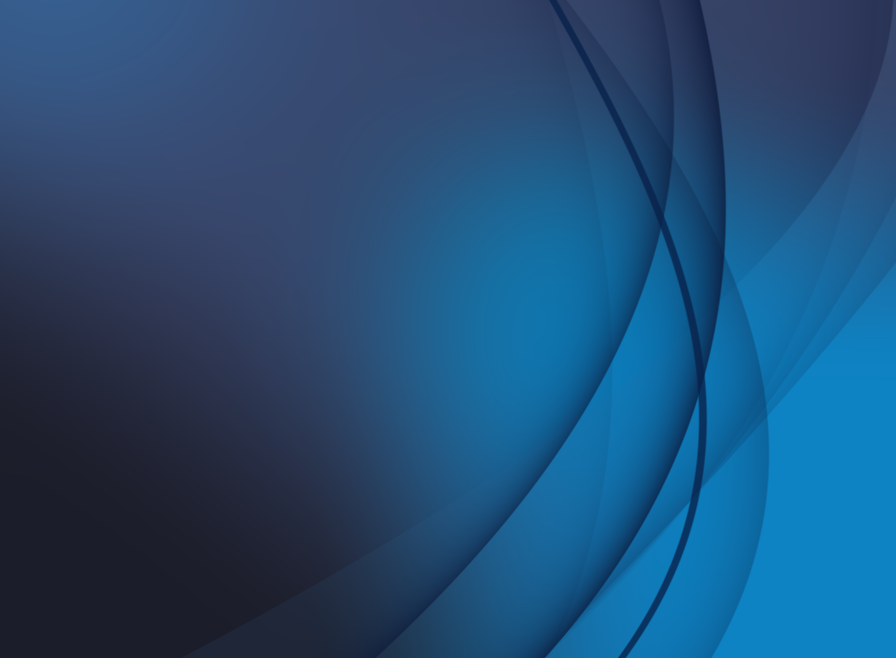
Reproduce this background procedurally as a WebGL 1 fragment shader.

```glsl
precision highp float;
// Dark navy to bright blue backdrop with sweeping translucent folds and one thin arc.

uniform vec2 u_resolution;

// Cubic through four x positions at heights 0, 1/3, 2/3 and 1.
float curve(float y, vec4 x) {
  float s = 3.0 * y;
  float a = s - 1.0, b = s - 2.0, c = s - 3.0;
  return -x.x * a * b * c / 6.0 + x.y * s * b * c / 2.0
       - x.z * s * a * c / 2.0 + x.w * s * a * b / 6.0;
}

// Soft elliptical falloff around a centre.
float glow(vec2 p, vec2 center, vec2 spread) {
  vec2 d = p - center;
  return exp(-dot(d * d, 1.0 / spread));
}

// Coverage to the right of an edge.
float rightOf(float d) {
  float soft = 1.2 / u_resolution.x;
  return smoothstep(-soft, soft, d);
}

// Shadow that is darkest at the edge and fades to its left.
vec3 fold(vec3 color, float d, float width, float strength) {
  float shadow = strength * exp(min(d, 0.0) / width) * (1.0 - rightOf(d));
  return mix(color, vec3(0.04, 0.09, 0.22), shadow);
}

void main() {
  vec2 p = gl_FragCoord.xy / u_resolution;

  // Base gradient and glows
  vec3 color = mix(vec3(0.11, 0.115, 0.165), vec3(0.225, 0.26, 0.40),
                   smoothstep(0.3, 1.0, p.x + p.y));
  color = mix(color, vec3(0.21, 0.37, 0.56), glow(p, vec2(0.06, 1.05), vec2(0.08, 0.10)));
  color = mix(color, vec3(0.09, 0.43, 0.61), glow(p, vec2(0.64, 0.54), vec2(0.045, 0.08)));
  float brightness = smoothstep(0.34, 0.8, p.x) * (1.0 - smoothstep(0.4, 0.9, p.y));
  color = mix(color, vec3(0.035, 0.52, 0.78), brightness);

  // Wide diagonal veil
  float veil = p.x - curve(p.y, vec4(0.202, 0.612, 0.889, 0.997));
  color = fold(color, veil, 0.10, 0.35 * smoothstep(0.4, 1.0, p.y));
  color = mix(color, vec3(0.20, 0.45, 0.65), 0.1 * rightOf(veil));

  // Fan of faint folds on the right
  float outer = p.x - curve(p.y, vec4(0.608, 0.763, 0.810, 0.781));
  for (int i = 0; i < 3; i++) {
    float k = float(i);
    vec4 nodes = vec4(0.607, 0.820, 0.937, 0.980) + k * vec4(-0.003, 0.007, 0.050, 0.110);
    color = fold(color, p.x - curve(p.y, nodes), 0.04, (0.07 + 0.05 * k) * rightOf(outer));
  }

  // Large vertical folds
  float faint = p.x - curve(p.y, vec4(0.612, 0.680, 0.669, 0.612));
  float inner = p.x - curve(p.y, vec4(0.419, 0.633, 0.740, 0.736));
  float broad = p.x - curve(p.y, vec4(0.794, 0.858, 0.790, 0.632));
  color = fold(color, faint, 0.04, 0.09);
  color = fold(color, broad, 0.05, 0.28);
  color = fold(color, inner, 0.03, 0.62 - 0.25 * smoothstep(0.7, 1.0, p.y));
  color = fold(color, outer, 0.033, 0.78);

  // Thin dark arc
  float arc = abs(p.x - curve(p.y, vec4(0.694, 0.784, 0.738, 0.617)));
  color = mix(color, vec3(0.03, 0.13, 0.29), 0.8 * rightOf(0.0043 - arc));

  gl_FragColor = vec4(color, 1.0);
}
```
